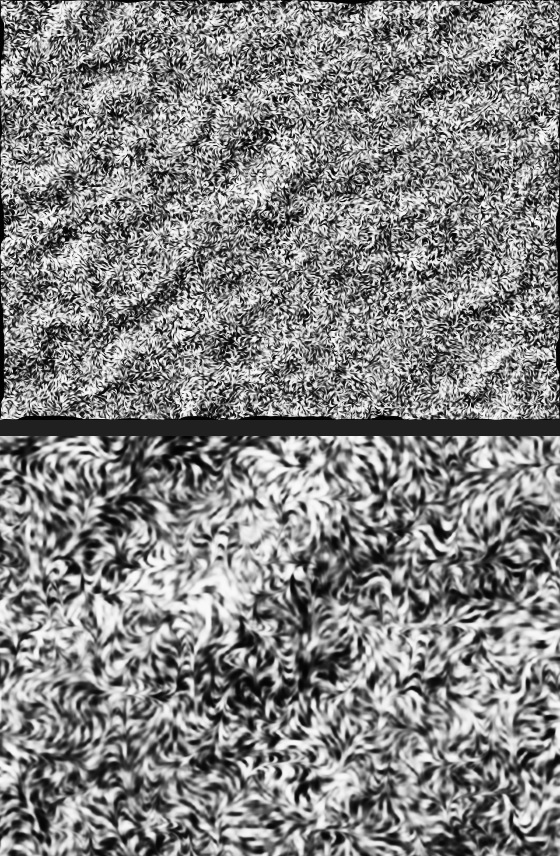
Top: the whole. Bottom: its middle third, enlarged.
Give the GLSL for this texture, as a Shadertoy shader.

```glsl
// Monochrome swirling grain over a diagonally veined stone relief, with a ragged dark rim.

const float INK = 0.01;
const float PAPER = 0.98;
const float VEIN_ANGLE = 0.62;

float hash(vec2 cell) {
    vec3 h = fract(cell.xyx * 0.1031);
    h += dot(h, h.yzx + 33.33);
    return fract((h.x + h.y) * h.z);
}

float valueNoise(vec2 p) {
    vec2 cell = floor(p);
    vec2 f = fract(p);
    vec2 s = f * f * (3.0 - 2.0 * f);
    float low = mix(hash(cell), hash(cell + vec2(1, 0)), s.x);
    float high = mix(hash(cell + vec2(0, 1)), hash(cell + vec2(1, 1)), s.x);
    return mix(low, high, s.y);
}

float fbm(vec2 p, int octaves) {
    float sum = 0.0;
    float amplitude = 0.5;
    for (int i = 0; i < octaves; i++) {
        sum += amplitude * valueNoise(p);
        p = p * 2.03 + vec2(17.3, 9.1);
        amplitude *= 0.6;
    }
    return sum;
}

vec2 rotate(vec2 p, float angle) {
    float c = cos(angle);
    float s = sin(angle);
    return vec2(c * p.x + s * p.y, c * p.y - s * p.x);
}

// Difference of two shifted heights: dark veins with pale flanks.
float veinRelief(vec2 p, float angle, vec2 scale, float shift) {
    vec2 warp = vec2(valueNoise(p * 9.0), valueNoise(p * 9.0 + 31.0)) - 0.5;
    vec2 q = rotate(p + 0.06 * warp, angle) * scale + 40.0;
    return fbm(q, 3) - fbm(q + vec2(0.0, shift), 3);
}

// Fine noise averaged along a winding flow, giving short curved strokes.
float strokeGrain(vec2 p, float frequency, float swirl) {
    float angle = swirl * valueNoise(p * 38.0 + 5.0);
    vec2 flow = vec2(cos(angle), sin(angle));
    float sum = 0.0;
    for (int i = -2; i <= 2; i++) {
        sum += valueNoise(p * frequency + flow * 0.42 * float(i));
    }
    return sum / 5.0 - 0.5;
}

// One inside the sheet, zero in the uneven rim.
float sheetMask(vec2 p, float aspect) {
    float edge = min(min(p.x, aspect - p.x), min(p.y, 1.0 - p.y));
    float rim = 0.001 + 0.008 * smoothstep(0.48, 0.8, valueNoise(p * 13.0));
    rim += 0.002 * (valueNoise(p * 90.0) - 0.5);
    return smoothstep(rim - 0.001, rim + 0.002, edge);
}

void mainImage(out vec4 fragColor, in vec2 fragCoord) {
    vec2 p = fragCoord / iResolution.y;
    float aspect = iResolution.x / iResolution.y;

    // Broad tone and fine strokes
    float relief = veinRelief(p, VEIN_ANGLE, vec2(9.0, 19.0), 0.65);
    float contrast = mix(3.8, 7.0, valueNoise(p * 34.0 + 60.0));
    float grain = strokeGrain(p, 300.0, 7.0) * contrast;

    // Soft clipping spreads the greys evenly
    float tone = grain + 2.3 * relief;
    float level = 1.0 / (1.0 + exp(-1.75 * tone - 0.2));
    float grey = mix(INK, PAPER, level);

    grey = mix(INK, grey, sheetMask(p, aspect));
    fragColor = vec4(vec3(grey), 1.0);
}
```
